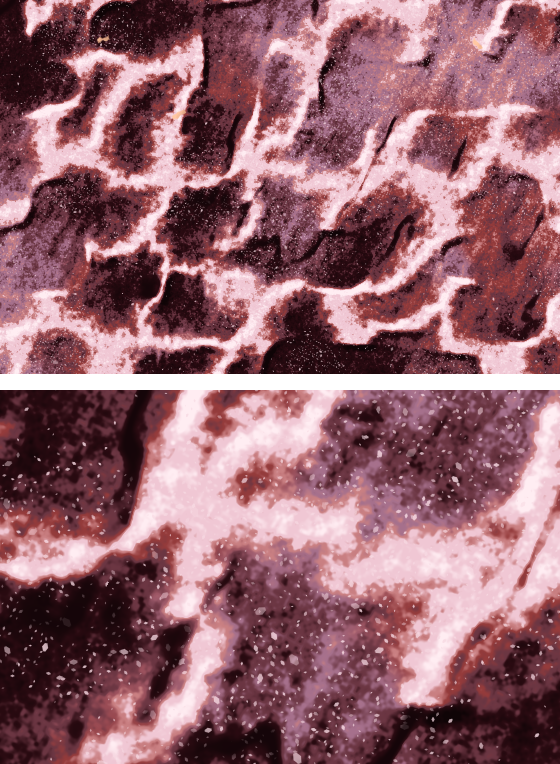
Top: the whole. Bottom: its middle third, enlarged.
Reproduce this texture procedurally as a Shadertoy shader.

```glsl
// Encrusted mineral ridges: pale branching crests above dark violet hollows.
// Warped Voronoi borders, opened in places by noise, give the height; a tone
// built from height, relief, cracks and crystals is mapped to a colour ramp.

const vec3 DARK  = vec3(0.16, 0.04, 0.065);
const vec3 MAROON = vec3(0.42, 0.21, 0.26);
const vec3 RED   = vec3(0.58, 0.23, 0.23);
const vec3 MAUVE = vec3(0.65, 0.44, 0.55);
const vec3 PINK  = vec3(0.79, 0.50, 0.51);
const vec3 PALE  = vec3(0.94, 0.78, 0.83);
const vec3 SALT  = vec3(1.00, 0.93, 0.95);
const vec3 STRAW = vec3(0.93, 0.70, 0.55);

const float CELLS = 4.9;          // hollows per canvas height
const float STRETCH = 0.74;       // hollow elongation along the grain
const float GRAIN_ANGLE = 0.85;   // direction of the grain, radians
const float CREST_WIDTH = 0.135;  // in hollow sizes
const float SKIRT_WIDTH = 0.26;
const float CORNER_SHARPNESS = 18.0;
const float GAP_DEPTH = 0.34;     // how far open borders sink
const float RELIEF = 0.50;
const float CONTRAST = 1.12;
const vec2 LIGHT_STEP = vec2(-0.012, 0.015);

float hash(vec2 p) {
    vec3 q = fract(p.xyx * vec3(0.1031, 0.1030, 0.0973));
    q += dot(q, q.yzx + 33.33);
    return fract((q.x + q.y) * q.z);
}

vec2 hash2(vec2 p) {
    return vec2(hash(p), hash(p + 47.3));
}

float noise(vec2 p) {
    vec2 i = floor(p), f = fract(p);
    f = f * f * (3.0 - 2.0 * f);
    return mix(mix(hash(i), hash(i + vec2(1, 0)), f.x),
               mix(hash(i + vec2(0, 1)), hash(i + vec2(1, 1)), f.x), f.y);
}

float fbm(vec2 p) {
    float sum = 0.0, amp = 0.53;
    for (int i = 0; i < 4; i++) {
        sum += amp * noise(p);
        p = mat2(1.6, 1.2, -1.2, 1.6) * p + 7.1;
        amp *= 0.5;
    }
    return sum;
}

vec2 rotate(vec2 p, float a) {
    return vec2(cos(a) * p.x + sin(a) * p.y, cos(a) * p.y - sin(a) * p.x);
}

// Rounded distance to the nearest Voronoi border
float borderDistance(vec2 p) {
    vec2 cell = floor(p), nearest = vec2(0), home = vec2(0);
    float best = 9.0;
    for (int y = -1; y <= 1; y++)
    for (int x = -1; x <= 1; x++) {
        vec2 c = cell + vec2(x, y);
        vec2 r = c + 0.08 + 0.84 * hash2(c) - p;
        if (dot(r, r) < best) { best = dot(r, r); nearest = r; home = c; }
    }
    float sum = 1e-6;
    for (int y = -2; y <= 2; y++)
    for (int x = -2; x <= 2; x++) {
        vec2 c = home + vec2(x, y);
        vec2 r = c + 0.08 + 0.84 * hash2(c) - p;
        vec2 across = r - nearest;
        if (dot(across, across) > 1e-5)
            sum += exp(-CORNER_SHARPNESS * dot(0.5 * (r + nearest), normalize(across)));
    }
    return -log(sum) / CORNER_SHARPNESS;
}

// x: crest height from 0 to 1, y: broad skirt around it
vec2 ridge(vec2 p) {
    vec2 warp = vec2(fbm(p * 5.5), fbm(p * 5.5 + 31.0)) - 0.5;
    vec2 q = rotate(p + 0.18 * warp, GRAIN_ANGLE) * CELLS * vec2(STRETCH, 1.0);
    float d = borderDistance(q + 12.0);
    d += GAP_DEPTH * smoothstep(0.52, 0.68, noise(p * 6.5 + 5.0));
    d += 0.07 * (noise(p * 85.0) - 0.5) + 0.03;
    float width = mix(0.65, 1.45, noise(p * 4.0 + 17.0));
    d = max(d, 0.0) / width;
    return vec2(exp(-pow(d / CREST_WIDTH, 2.2)), exp(-pow(d / SKIRT_WIDTH, 2.0)));
}

// Scattered angular crystals
float crystals(vec2 p, float scale, float cover, float px) {
    vec2 q = p * scale, c = floor(q);
    vec2 r = fract(q) - 0.3 - 0.4 * hash2(c + 3.0);
    r = rotate(r, 6.3 * hash(c + 9.0));
    float size = hash(c + 21.0);
    float d = max(0.8 * length(r), 1.1 * abs(r.x) + 0.5 * abs(r.y)) - 0.09 - 0.18 * size * size;
    float edge = 0.8 * px * scale;
    float glint = 0.45 + 0.55 * hash(c + 33.0);
    return glint * step(hash(c + 61.0), cover) * (1.0 - smoothstep(-edge, edge, d));
}

// Sparse straw-coloured splinters
float splinters(vec2 p, float px) {
    vec2 q = p * 5.0, c = floor(q);
    vec2 r = rotate(fract(q) - 0.3 - 0.4 * hash2(c + 81.0), 3.1 * hash(c + 5.0));
    vec2 b = abs(r) - vec2(0.05 + 0.06 * hash(c + 2.0), 0.025);
    float d = max(b.x, b.y) + 0.03 * (noise(q * 24.0) - 0.5);
    return step(hash(c + 71.0), 0.12) * (1.0 - smoothstep(-5.0 * px, 5.0 * px, d));
}

void mainImage(out vec4 fragColor, in vec2 fragCoord) {
    float px = 1.0 / iResolution.y;
    vec2 p = fragCoord * px;
    vec2 g = rotate(p, GRAIN_ANGLE + 0.2);

    // Hollow floors: broad shade, fibres and fine grit
    float shade = fbm(p * 2.4 + 40.0);
    float fibre = fbm(g * vec2(18.0, 50.0));
    float grit = noise(p * 150.0) + noise(g * 290.0 + 4.0) - 1.0;
    float ground = max(0.20 + 1.35 * (shade - 0.5) + 0.5 * (fibre - 0.5), 0.0);

    // Ridges lit from the upper left
    vec2 h = ridge(p);
    vec2 slope = h - ridge(p + LIGHT_STEP);
    float tone = mix(ground, max(ground, 0.50), 0.75 * h.y);
    tone = mix(tone, 0.97, h.x) + RELIEF * (0.7 * slope.x + 0.6 * slope.y);
    tone += 0.20 * grit + 0.30 * (fbm(p * 28.0) - 0.5);
    tone = 0.48 + CONTRAST * (tone - 0.48);

    // Deep ragged cracks along the grain
    float seam = abs(fbm(g * vec2(2.6, 6.0) + 8.0) - 0.5) + 0.03 * (noise(p * 60.0) - 0.5);
    float broken = smoothstep(0.56, 0.72, noise(p * 5.0 + 23.0));
    float crack = broken * (1.0 - smoothstep(0.01, 0.055, seam)) * (1.0 - 0.85 * h.x);
    tone = mix(tone, -0.3, crack);

    // Tone ramp, its middle split between warm red and cool mauve
    float warm = fbm(p * 3.1 + 60.0) + 0.16 * (p.x - 0.75) + 0.08 * h.y - 0.15 * (shade - 0.5);
    vec3 middle = mix(MAUVE, RED, smoothstep(0.42, 0.58, warm));
    vec3 col = mix(DARK, MAROON, smoothstep(0.0, 0.25, tone));
    col = mix(col, middle, smoothstep(0.25, 0.5, tone));
    col = mix(col, PINK, smoothstep(0.5, 0.73, tone));
    col = mix(col, PALE, smoothstep(0.73, 0.92, tone));
    col = mix(col, SALT, smoothstep(1.0, 1.35, tone));
    col *= 1.0 + 1.6 * clamp(tone, -0.4, 0.0);

    // Salt dust and splinters
    float cover = 0.05 + 0.36 * smoothstep(0.40, 0.70, noise(p * 6.0 + 90.0));
    float dust = crystals(g, 150.0, cover + 0.25 * h.x, px);
    dust = max(dust, crystals(p + 3.7, 85.0, 0.6 * cover, px));
    dust = max(dust, 0.8 * crystals(g + 9.1, 42.0, 0.14 * cover, px));
    col = mix(col, mix(PALE, SALT, 0.5), 0.85 * dust * (1.0 - 0.8 * crack));
    col = mix(col, STRAW * (0.85 + 0.4 * fibre), 0.9 * splinters(p, px));

    fragColor = vec4(clamp(col, 0.0, 1.0), 1.0);
}
```
